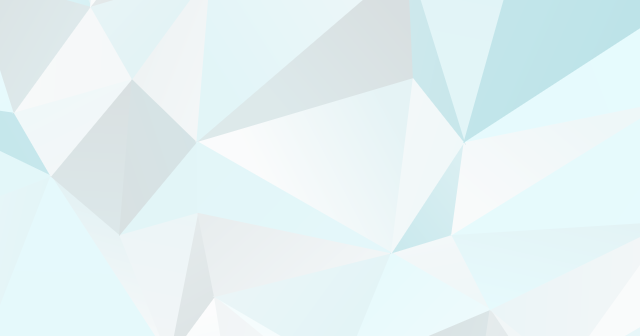
Reproduce this background procedurally as a Shadertoy shader.

```glsl
// Pale low-poly backdrop: irregular triangles in white, ice blue, grey and aqua, each softly graded.

#define CELL_SIZE 0.37      // mesh spacing, in canvas heights
#define JITTER 0.92         // vertex scatter, in cells
#define SEED vec2(17.0, 43.0)
#define GRADE_MIX 0.42      // strength of the gradient inside a facet
#define GRADE_SLOPE 0.85    // steepness of that gradient, per cell
#define TOP_SHADE 0.34      // how much deeper the tones get towards the top
#define WHITE_SHARE 0.35    // cumulative shares of the tones
#define ICE_SHARE 0.70
#define GREY_SHARE 0.88

vec2 hash22(vec2 p) {
    vec3 q = fract(p.xyx * vec3(0.1031, 0.1030, 0.0973));
    q += dot(q, q.yzx + 33.33);
    return fract((q.xx + q.yz) * q.zy);
}

// Mesh vertex: a grid corner moved at random
vec2 meshVertex(vec2 corner) {
    return corner + (hash22(corner + SEED) - 0.5) * JITTER;
}

float cross2(vec2 a, vec2 b) { return a.x * b.y - a.y * b.x; }

// Signed distance to the line through a and b, positive on its right
float edgeDistance(vec2 p, vec2 a, vec2 b) {
    vec2 e = b - a;
    return -cross2(e, p - a) / max(length(e), 1e-4);
}

// Distance bound of a triangle of either winding, negative inside
float triangleDistance(vec2 p, vec2 a, vec2 b, vec2 c) {
    float winding = cross2(b - a, c - a) < 0.0 ? -1.0 : 1.0;
    return max(max(winding * edgeDistance(p, a, b),
                   winding * edgeDistance(p, b, c)),
                   winding * edgeDistance(p, c, a));
}

// Palette lookup: pick chooses the family, level its lightness
vec3 tone(float pick, float level) {
    if (pick < WHITE_SHARE) return mix(vec3(0.945, 0.960, 0.965), vec3(0.995), level);
    if (pick < ICE_SHARE)   return mix(vec3(0.875, 0.945, 0.955), vec3(0.905, 0.985, 0.995), level);
    if (pick < GREY_SHARE)  return mix(vec3(0.835, 0.860, 0.865), vec3(0.890, 0.925, 0.930), level);
    return mix(vec3(0.740, 0.890, 0.910), vec3(0.830, 0.930, 0.945), level);
}

// Colour of one facet: two tones blended along a random direction
vec3 facetColor(vec2 p, vec2 middle, vec2 cell, float side) {
    vec2 id = cell * 2.0 + vec2(side, 0.0) + SEED;
    vec2 r = hash22(id + 71.0);
    vec2 s = hash22(id + 139.0);
    vec2 dir = normalize(hash22(id + 211.0) - 0.5 + 1e-4);

    // An even sequence keeps the shares steady and neighbours distinct
    float pick = fract(dot(vec3(cell, side), vec3(0.7549, 0.5698, 0.43)) + 0.25 * r.x);
    pick += TOP_SHADE * (middle.y * CELL_SIZE - 0.5);

    float t = clamp(0.5 + GRADE_SLOPE * dot(p - middle, dir), 0.0, 1.0);
    return mix(tone(pick, r.y), tone(s.x, s.y), GRADE_MIX * t);
}

// Paint a facet; its soft rim lies outside, so no seams show
void paintFacet(inout vec3 color, vec2 p, vec2 a, vec2 b, vec2 c,
                vec2 cell, float side, float pixel) {
    float cover = clamp(1.0 - triangleDistance(p, a, b, c) / pixel, 0.0, 1.0);
    if (cover > 0.0)
        color = mix(color, facetColor(p, (a + b + c) / 3.0, cell, side), cover);
}

void mainImage(out vec4 fragColor, in vec2 fragCoord) {
    float pixel = 1.0 / (CELL_SIZE * iResolution.y);
    vec2 p = fragCoord * pixel;
    vec2 home = floor(p);
    vec3 color = vec3(0.91, 0.955, 0.96);

    // Scattered vertices may push a facet into any adjacent cell
    for (int y = -1; y <= 1; y++) {
        for (int x = -1; x <= 1; x++) {
            vec2 cell = home + vec2(x, y);
            vec2 a = meshVertex(cell);
            vec2 b = meshVertex(cell + vec2(1.0, 0.0));
            vec2 c = meshVertex(cell + vec2(1.0, 1.0));
            vec2 d = meshVertex(cell + vec2(0.0, 1.0));

            // Split the quad along a random diagonal
            if (hash22(cell + SEED + 307.0).x < 0.5) {
                paintFacet(color, p, a, b, c, cell, 0.0, pixel);
                paintFacet(color, p, a, c, d, cell, 1.0, pixel);
            } else {
                paintFacet(color, p, b, c, d, cell, 0.0, pixel);
                paintFacet(color, p, b, d, a, cell, 1.0, pixel);
            }
        }
    }
    fragColor = vec4(color, 1.0);
}
```
